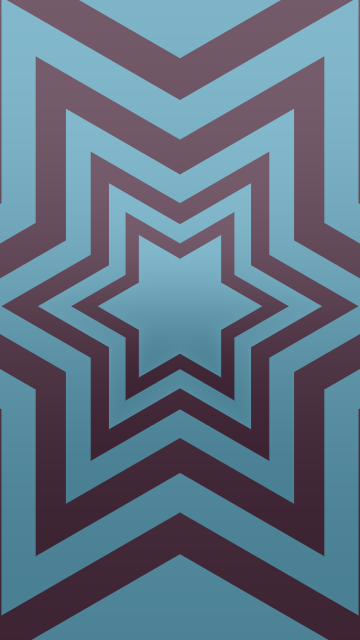
Write a Shadertoy shader that draws this background.

```glsl
// Nested six-pointed stars in alternating sky blue and plum, painted from the
// largest to the smallest. Each star carries its own soft vertical gradient,
// and the inner blue stars have a faint glow along their rims.

const int STAR_COUNT = 9;
const float tipRadius[STAR_COUNT] = float[](
    0.1285, 0.170, 0.222, 0.279, 0.3565, 0.451, 0.558, 0.671, 0.80);

// Tip radius of the centred hexagram whose outline passes through p:
// the union of two opposite triangles, measured by their edge normals.
float hexagramRadius(vec2 p) {
    float slant = 0.8660254 * abs(p.y);
    float leftTriangle = max(p.x, slant - 0.5 * p.x);
    float rightTriangle = max(-p.x, slant + 0.5 * p.x);
    return 2.0 * min(leftTriangle, rightTriangle);
}

void mainImage(out vec4 fragColor, in vec2 fragCoord) {
    vec2 p = (fragCoord - vec2(0.5, 0.5215) * iResolution.xy) / iResolution.y;
    float radius = hexagramRadius(p);

    vec3 blue = vec3(0.40, 0.61, 0.69);
    vec3 plum = vec3(0.35, 0.25, 0.31);
    vec3 color = blue;

    for (int i = STAR_COUNT - 1; i >= 0; i--) {
        float size = tipRadius[i];
        bool isBlue = i % 2 == 0;

        // Gradient across the height of this star
        float halfHeight = 0.866 * size;
        float light = smoothstep(-halfHeight, halfHeight, p.y);
        vec3 fill = (isBlue ? blue : plum) + 0.22 * (light - 0.5);

        // Rim glow, strongest where the gradient is dark
        float depth = max(size - radius, 0.0) * 0.5;
        if (isBlue && i < 3) fill += 0.04 * (1.0 - light) * exp(-depth / 0.012);

        // Antialiased coverage; the radius changes by two per unit of distance
        float coverage = clamp(0.5 + 0.5 * (size - radius) * iResolution.y, 0.0, 1.0);
        color = mix(color, fill, i == STAR_COUNT - 1 ? 1.0 : coverage);
    }

    fragColor = vec4(color, 1.0);
}
```
